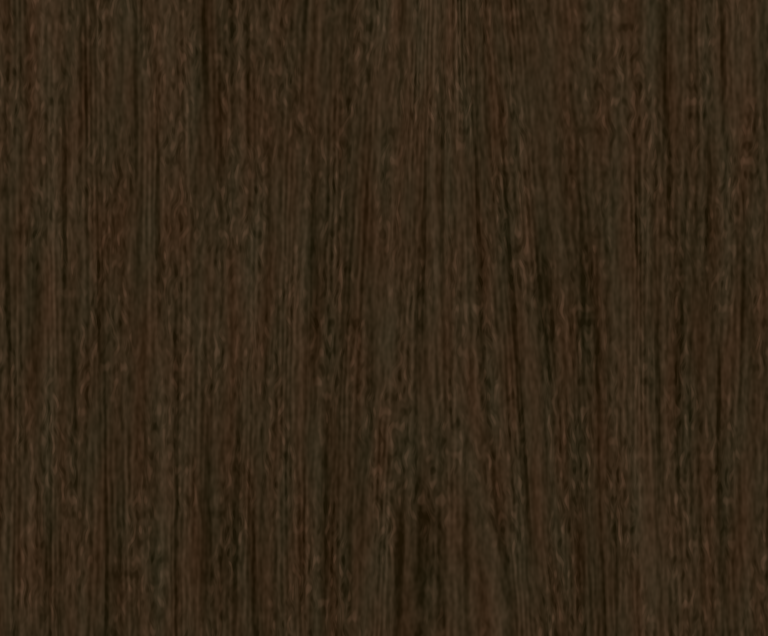
Write a WebGL 1 fragment shader that draws this texture.

```glsl
precision highp float;
uniform vec2 u_resolution;

vec2 gradient(vec2 cell) {
  float h = fract(sin(dot(cell, vec2(127.1, 311.7))) * 43758.545);
  return vec2(cos(6.2832 * h), sin(6.2832 * h));
}

// Gradient noise, roughly -0.7 to 0.7
float noise(vec2 p) {
  vec2 i = floor(p), f = fract(p);
  vec2 w = f * f * f * (f * (f * 6.0 - 15.0) + 10.0);
  vec2 e = vec2(1.0, 0.0);
  float low = mix(dot(gradient(i), f),
                  dot(gradient(i + e.xy), f - e.xy), w.x);
  float high = mix(dot(gradient(i + e.yx), f - e.yx),
                   dot(gradient(i + e.xx), f - e.xx), w.x);
  return mix(low, high, w.y);
}

float bell(float x, float center, float width) {
  float d = (x - center) / width;
  return exp(-d * d);
}

// Straightens the grain, which fans out downwards right of the middle
float grainCoord(vec2 p) {
  float lean = 0.045 * bell(p.x, 0.5, 0.11) - 0.08 * bell(p.x, 0.68, 0.1);
  float sway = 0.003 * noise(p * vec2(5.0, 2.5));
  float wobble = 0.0012 * noise(p * vec2(40.0, 24.0) + 7.3);
  return p.x - lean * (p.y - 0.4) + sway + wobble;
}

// Thin growth lines with uneven spacing and strength
float growthLines(float u, float y) {
  float shift = 2.2 * noise(vec2(u * 26.0, y * 1.5) + 23.9);
  float strength = 0.6 + 0.9 * noise(vec2(u * 34.0, y * 5.0) + 31.7);
  return strength * sin(6.2832 * (u * 100.0 + shift));
}

void main() {
  vec2 p = gl_FragCoord.xy / u_resolution.x;
  float u = grainCoord(p);

  // Broad bands, dark streaks, growth lines and fine fibres
  float bands = noise(vec2(u * 13.0, p.y * 0.8) + 3.7);
  float streaks = noise(vec2(u * 75.0, p.y * 3.0) + 11.2);
  float lines = growthLines(u, p.y);
  float fibres = noise(vec2(u * 190.0, p.y * 40.0) + 41.4);
  float specks = noise(p * vec2(210.0, 110.0) + 63.8);

  // Short pale flecks and dark pores, gathered in patches
  float patches = smoothstep(-0.4, 0.25, noise(vec2(u * 24.0, p.y * 6.0) + 57.1));
  float slant = 0.005 * noise(p * vec2(40.0, 40.0) + 71.6);
  float grain = noise(vec2((u + slant) * 150.0, p.y * 52.0) + 83.3);
  float flecks = smoothstep(0.1, 0.48, grain) * patches;
  float pores = smoothstep(0.1, 0.48, -grain) * patches;

  float tone = 0.5 + 0.24 * bands + 0.32 * streaks + 0.19 * lines
             + 0.38 * fibres + 0.22 * specks + 0.42 * flecks - 0.34 * pores;
  tone -= 0.25 * smoothstep(0.2, 0.45, -streaks);
  tone = clamp(tone, -0.15, 1.25);

  // Dark brown to tan, drifting between reddish and olive
  vec3 wood = mix(vec3(0.13, 0.094, 0.04), vec3(0.28, 0.215, 0.15), tone);
  float warmth = noise(vec2(u * 42.0, p.y * 7.0) + 97.8) + 0.25 * flecks;
  wood += vec3(0.018, -0.012, -0.012) * warmth;

  gl_FragColor = vec4(wood, 1.0);
}
```
